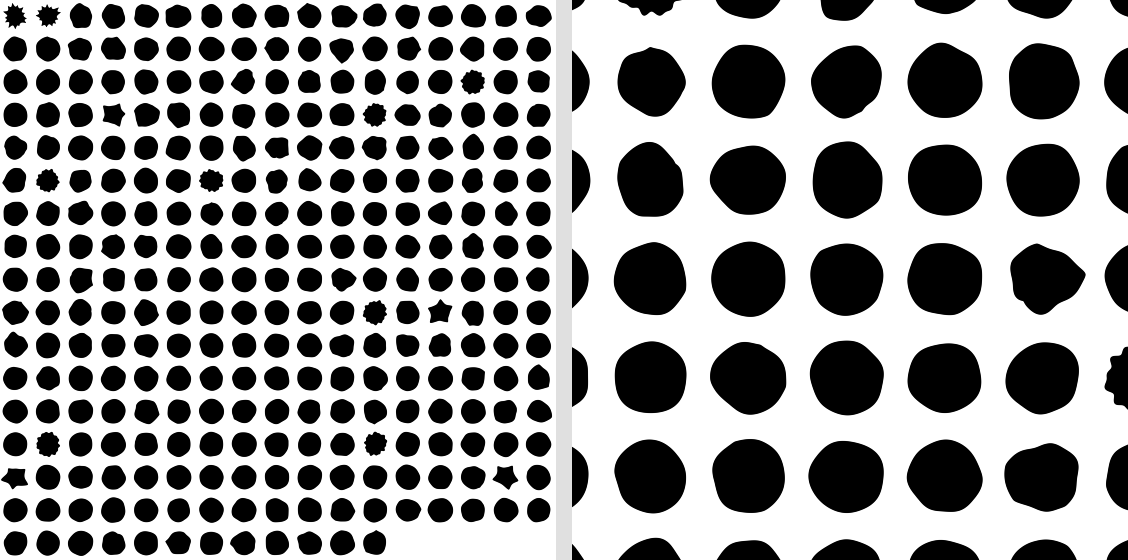
Left, the full canvas; right, a detail of the centre.
A Shadertoy shader for this pattern:

```glsl
// Grid of solid black irregular blobs, from spiky bursts to near-round pebbles, on white.

const float GRID = 17.0;              // cells across and down
const float BLOB_COUNT = 284.0;       // the last row is only partly filled
const vec2 CELL_CENTER = vec2(0.468, 0.49);
const float CORE_RADIUS = 0.372;      // in cells
const float MAX_REACH = 0.46;
const float BURST_COUNT = 2.0;        // leading blobs with many spikes
const float STAR_CHANCE = 0.022;
const float FRAY_CHANCE = 0.035;
const float LOBE_AMOUNT = 0.052;
const float CORNER_AMOUNT = 0.21;
const vec3 PAPER = vec3(1.0);
const vec3 INK = vec3(0.0);
const float TAU = 6.2831853;

float hash(float blob, float salt) {
    return fract(sin(blob * 12.9898 + salt * 78.233 + 4.7) * 43758.5453);
}

// Rounded peak around an angle, periodic over the full turn
float peak(float angle, float center, float width) {
    float turn = 2.0 * (1.0 - cos(angle - center));
    return exp(-sqrt(turn + 0.12 * width * width) / width);
}

// Outline radius of one blob in a given direction
float outline(float angle, float blob) {
    bool burst = blob < BURST_COUNT;
    bool star = !burst && hash(blob, 1.0) < STAR_CHANCE;
    float row = floor(blob / GRID);
    float rough = pow(hash(blob, 2.0), 2.3) * mix(1.15, 0.75, row / GRID);
    if (row < 0.5) rough = 0.45 + 0.55 * rough;

    float radius = CORE_RADIUS + 0.016 * (hash(blob, 3.0) - 0.5) - 0.035 * rough;
    if (burst) radius = 0.22;
    if (star) radius = 0.24;

    // Broad lobes make ovals and soft polygons
    for (float k = 2.0; k < 8.0; k++) {
        float amount = LOBE_AMOUNT * hash(blob, 10.0 + k) * (0.55 + 0.6 * rough) / k;
        radius += amount * cos(k * angle + TAU * hash(blob, 20.0 + k));
    }

    // Corners, tails and notches
    float count = burst ? 13.0 : (star ? 5.0 : 4.0);
    float phase = TAU * hash(blob, 4.0);
    for (float k = 0.0; k < count; k++) {
        float jitter = (hash(blob, 30.0 + k) - 0.5) * (burst || star ? 0.35 : 0.8);
        float center = phase + TAU * (k + jitter) / count;
        float size = hash(blob, 50.0 + k);
        float width = mix(0.13, 0.42, hash(blob, 70.0 + k));
        float amount = CORNER_AMOUNT * rough * (size - 0.3);
        if (burst) { width = 0.13; amount = mix(0.10, 0.25, size); }
        if (star) { width = 0.25; amount = mix(0.15, 0.26, size); }
        radius += amount * peak(angle, center, width);
    }

    // A few blobs have frayed edges
    if (hash(blob, 5.0) < FRAY_CHANCE) {
        radius += 0.016 * (sin(9.0 * angle + phase) + sin(14.0 * angle + 2.0 * phase)) - 0.015;
    }
    return min(radius, MAX_REACH);
}

// Approximate signed distance, corrected for the slope of the outline
float blobDistance(vec2 p, float blob) {
    float angle = atan(p.y, p.x);
    float reach = max(length(p), 0.05);
    float stepAngle = 0.01;
    float slope = (outline(angle + stepAngle, blob) - outline(angle - stepAngle, blob))
                / (2.0 * stepAngle * reach);
    return (reach - outline(angle, blob)) / sqrt(1.0 + slope * slope);
}

void mainImage(out vec4 fragColor, in vec2 fragCoord) {
    // Cells are numbered row by row from the top left
    vec2 uv = fragCoord / iResolution.xy;
    vec2 grid = vec2(uv.x, 1.0 - uv.y) * GRID;
    vec2 cell = floor(grid);
    float blob = cell.x + cell.y * GRID;

    float pixel = GRID / iResolution.y;
    float edge = blobDistance(fract(grid) - CELL_CENTER, blob);
    float ink = 1.0 - smoothstep(-0.6 * pixel, 0.6 * pixel, edge);
    ink *= step(blob, BLOB_COUNT - 0.5);

    fragColor = vec4(mix(PAPER, INK, ink), 1.0);
}
```
